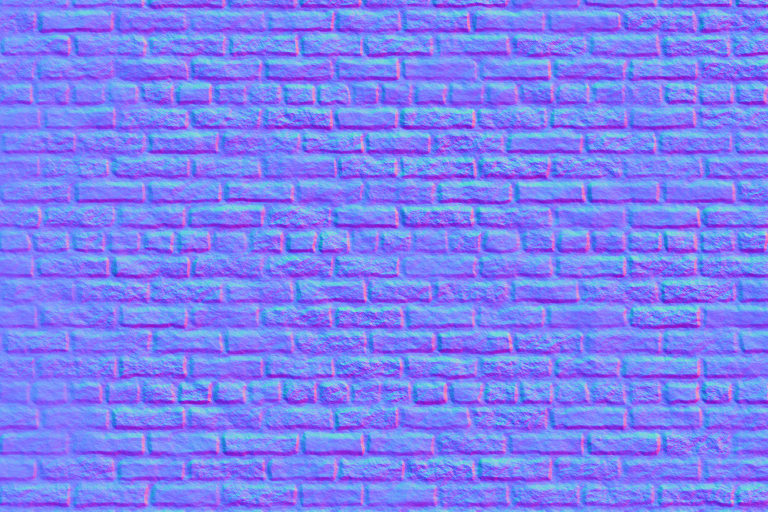
Reproduce this texture map procedurally as a Shadertoy shader.

```glsl
// Layout, in units of the canvas height
const float COURSES = 20.0;          // courses between first and last bed joint
const float TOP_JOINT = 0.0176;      // first bed joint below the top edge
const float COURSE_SPAN = 0.9746;    // first to last bed joint
const float COURSE_GROWTH = 0.036;   // courses get slightly taller downwards
const float COURSE_HEIGHT = 0.0487;
const float STRETCHER = 0.1465;      // long brick pitch
const float HEADER = 0.0699;         // short brick pitch
const float EVEN_SHIFT = 0.0762;
const float ODD_SHIFT = 0.1430;
const float HEADER_SHIFT = 0.0645;
const float HEADER_EVERY = 6.0;
const float HEADER_FIRST = 3.0;
const float SQUEEZE = 0.028;         // bricks are shorter around the middle

// Relief
const float JOINT_HALF = 0.0010;
const float BEVEL = 0.0100;
const float DEPTH = 0.0052;
const float LENGTH_JITTER = 0.11;
const float EDGE_WOBBLE = 0.0075;
const float CHIPPING = 0.0065;
const float GRAIN = 0.0056;
const float SWELL = 0.0075;
const float SAMPLE_STEP = 0.0012;
const float CROSS_TILT = 0.10;       // leans red against green

vec2 hash2(vec2 p) {
    vec3 q = fract(p.xyx * vec3(0.1031, 0.1030, 0.0973));
    q += dot(q, q.yzx + 33.33);
    return fract((q.xx + q.yz) * q.zy);
}

float corner(vec2 cell, vec2 f, vec2 o) {
    return dot(hash2(cell + o + 70.0) * 2.0 - 1.0, f - o);
}

// Gradient noise, about -0.5 to 0.5
float noise(vec2 p) {
    vec2 i = floor(p), f = p - i;
    vec2 s = f * f * f * (f * (f * 6.0 - 15.0) + 10.0);
    return mix(mix(corner(i, f, vec2(0, 0)), corner(i, f, vec2(1, 0)), s.x),
               mix(corner(i, f, vec2(0, 1)), corner(i, f, vec2(1, 1)), s.x), s.y);
}

float fbm(vec2 p) {
    float sum = 0.0, gain = 0.6;
    for (int i = 0; i < 4; i++) {
        sum += gain * noise(p);
        p = mat2(1.6, 1.2, -1.2, 1.6) * p + 17.3;
        gain *= 0.5;
    }
    return sum;
}

// Position of an upright joint, in brick lengths
float jointAt(float index, float course) {
    return index + LENGTH_JITTER * (hash2(vec2(index + 40.0, course + 7.0)).x - 0.5);
}

float wallHeight(vec2 p) {
    // Uneven edges
    vec2 wobble = vec2(fbm(p * 30.0 + 5.0), fbm(p * vec2(16.0, 24.0) + 61.0));
    vec2 w = p + EDGE_WOBBLE * wobble;

    // Course, counted from the top
    float t = (1.0 - w.y - TOP_JOINT) / COURSE_SPAN;
    float v = COURSES * t * (1.0 + COURSE_GROWTH * (1.0 - t));
    float course = floor(v);
    bool header = mod(course, HEADER_EVERY) == HEADER_FIRST;
    float pitch = header ? HEADER : STRETCHER;
    float shift = header ? HEADER_SHIFT : (mod(course, 2.0) < 0.5 ? EVEN_SHIFT : ODD_SHIFT);

    // Brick between two jittered joints
    float u = (w.x + SQUEEZE * smoothstep(0.55, 0.85, w.x) - shift) / pitch;
    float brick = floor(u);
    if (u < jointAt(brick, course)) brick -= 1.0;
    else if (u >= jointAt(brick + 1.0, course)) brick += 1.0;
    float left = (u - jointAt(brick, course)) * pitch;
    float right = (jointAt(brick + 1.0, course) - u) * pitch;
    float top = (v - course) * COURSE_HEIGHT;
    float bottom = COURSE_HEIGHT - top;

    // Rounded, chipped face: soft top and left, steep bottom and right
    vec2 inset = vec2(min(left * 0.85, right * 1.25), min(top * 0.7, bottom)) - JOINT_HALF;
    inset -= CHIPPING * max(fbm(p * 36.0 + 31.0), 0.0);
    float edge = BEVEL - length(max(BEVEL - inset, 0.0));
    float face = smoothstep(0.0, BEVEL, edge);

    // Wear differs from brick to brick
    vec2 id = hash2(vec2(brick + 50.0, course + 20.0));
    float rough = mix(0.5, 1.5, id.x);
    float depth = DEPTH * mix(0.7, 1.2, id.y) * (1.0 + 1.1 * noise(p * 11.0 + 23.0));
    float lean = (id.y - 0.5) * 0.10 * (top - 0.5 * COURSE_HEIGHT);
    float grain = GRAIN * fbm(p * vec2(46.0, 62.0));
    float swell = SWELL * noise(p * vec2(15.0, 21.0) + 11.0);
    return face * (depth + lean + rough * grain) + 0.7 * (1.0 - face) * grain + swell;
}

void mainImage(out vec4 fragColor, in vec2 fragCoord) {
    vec2 p = fragCoord / iResolution.y;

    // Slope by central differences
    vec2 e = vec2(SAMPLE_STEP, 0.0);
    vec2 slope = vec2(wallHeight(p + e.xy) - wallHeight(p - e.xy),
                      wallHeight(p + e.yx) - wallHeight(p - e.yx)) / (2.0 * SAMPLE_STEP);

    // Relief fades towards the left side and in soft patches
    float relief = mix(0.55, 1.0, smoothstep(0.0, 0.35, p.x));
    relief *= 1.0 + 0.4 * noise(p * 5.0 + 3.0);
    slope *= relief;
    slope.x -= CROSS_TILT * slope.y;

    // Encode the normal as colour
    vec3 normal = normalize(vec3(-slope, 1.0));
    vec3 color = normal * 0.5 + 0.5 - vec3(0.008, 0.0, 0.008);
    fragColor = vec4(color, 1.0);
}
```
